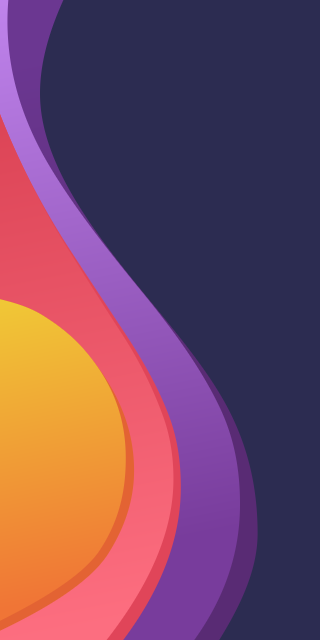
Write a Shadertoy shader that draws this background.

```glsl
const vec3 NAVY = vec3(0.172, 0.172, 0.316);
const vec3 PLUM_TOP = vec3(0.42, 0.215, 0.57);
const vec3 PLUM_LOW = vec3(0.35, 0.17, 0.455);
const vec3 LILAC = vec3(0.75, 0.515, 0.925);
const vec3 VIOLET = vec3(0.47, 0.235, 0.61);
const vec3 CRIMSON = vec3(0.88, 0.27, 0.35);
const vec3 ROSE = vec3(0.865, 0.27, 0.34);
const vec3 PINK = vec3(0.99, 0.43, 0.50);
const vec3 RUST = vec3(0.89, 0.39, 0.20);
const vec3 YELLOW = vec3(0.94, 0.78, 0.21);
const vec3 ORANGE = vec3(0.94, 0.46, 0.21);

// Cubic Hermite span; each knot holds depth, reach and slope
float hermite(float depth, vec3 a, vec3 b) {
    float h = b.x - a.x;
    float t = (depth - a.x) / h;
    float s = 1.0 - t;
    return s * s * ((1.0 + 2.0 * t) * a.y + t * h * a.z)
         + t * t * ((3.0 - 2.0 * t) * b.y - s * h * b.z);
}

// Smooth chain of spans, continued straight past both ends
float contour(float depth, vec3 knots[6]) {
    vec3 first = knots[0];
    vec3 last = knots[5];
    if (depth < first.x) return first.y + first.z * (depth - first.x);
    if (depth > last.x) return last.y + last.z * (depth - last.x);
    for (int i = 0; i < 4; i++) {
        if (depth < knots[i + 1].x) return hermite(depth, knots[i], knots[i + 1]);
    }
    return hermite(depth, knots[4], last);
}

// Antialiased coverage of everything left of a contour
float leftOf(vec2 p, vec3 knots[6]) {
    float d = contour(p.y, knots) - p.x;
    float pixel = max(length(vec2(dFdx(d), dFdy(d))), 1e-5);
    return clamp(0.5 + d / pixel, 0.0, 1.0);
}

// Slightly tilted vertical gradient
vec3 ramp(vec2 p, vec3 top, vec3 low, float start, float end) {
    float along = p.y + 0.2 * p.x;
    return mix(top, low, clamp((along - start) / (end - start), 0.0, 1.0));
}

void mainImage(out vec4 fragColor, in vec2 fragCoord) {
    // x runs 0 to 1 across, y is the depth from the top, 0 to 2
    vec2 uv = fragCoord / iResolution.xy;
    vec2 p = vec2(uv.x, 2.0 - 2.0 * uv.y);

    // Wave contours, outermost first
    vec3 plumEdge[6] = vec3[6](
        vec3(0.0, 0.198, -0.45), vec3(0.292, 0.125, 0.0), vec3(0.911, 0.445, 0.82),
        vec3(1.289, 0.719, 0.5), vec3(1.667, 0.805, 0.0), vec3(2.0, 0.685, -0.62));
    vec3 violetEdge[6] = vec3[6](
        vec3(0.0, 0.026, -0.08), vec3(0.521, 0.156, 0.6), vec3(0.911, 0.443, 0.82),
        vec3(1.276, 0.688, 0.47), vec3(1.576, 0.75, 0.0), vec3(2.0, 0.607, -0.72));
    vec3 crimsonEdge[6] = vec3[6](
        vec3(0.26, -0.036, 0.35), vec3(0.781, 0.219, 0.65), vec3(1.042, 0.391, 0.66),
        vec3(1.302, 0.529, 0.37), vec3(1.523, 0.565, 0.0), vec3(2.0, 0.385, -0.75));
    vec3 pinkEdge[6] = vec3[6](
        vec3(0.26, -0.036, 0.35), vec3(0.781, 0.214, 0.63), vec3(1.042, 0.38, 0.65),
        vec3(1.302, 0.51, 0.36), vec3(1.497, 0.542, 0.0), vec3(2.0, 0.333, -0.78));
    vec3 rustEdge[6] = vec3[6](
        vec3(0.935, 0.0, 4.2), vec3(1.0, 0.156, 1.5), vec3(1.138, 0.299, 0.76),
        vec3(1.471, 0.419, 0.0), vec3(1.729, 0.339, -0.63), vec3(1.971, 0.0, -2.1));
    vec3 sunEdge[6] = vec3[6](
        vec3(0.935, 0.0, 4.2), vec3(1.0, 0.156, 1.5), vec3(1.138, 0.299, 0.72),
        vec3(1.432, 0.393, 0.0), vec3(1.719, 0.312, -0.66), vec3(1.94, 0.0, -2.0));

    // Layers from back to front
    vec3 color = NAVY;
    color = mix(color, ramp(p, PLUM_TOP, PLUM_LOW, 0.2, 1.3), leftOf(p, plumEdge));
    color = mix(color, ramp(p, LILAC, VIOLET, 0.0, 1.8), leftOf(p, violetEdge));
    color = mix(color, CRIMSON, leftOf(p, crimsonEdge));
    color = mix(color, ramp(p, ROSE, PINK, 0.4, 2.0), leftOf(p, pinkEdge));
    color = mix(color, RUST, leftOf(p, rustEdge));
    color = mix(color, ramp(p, YELLOW, ORANGE, 0.95, 1.9), leftOf(p, sunEdge));

    fragColor = vec4(color, 1.0);
}
```
